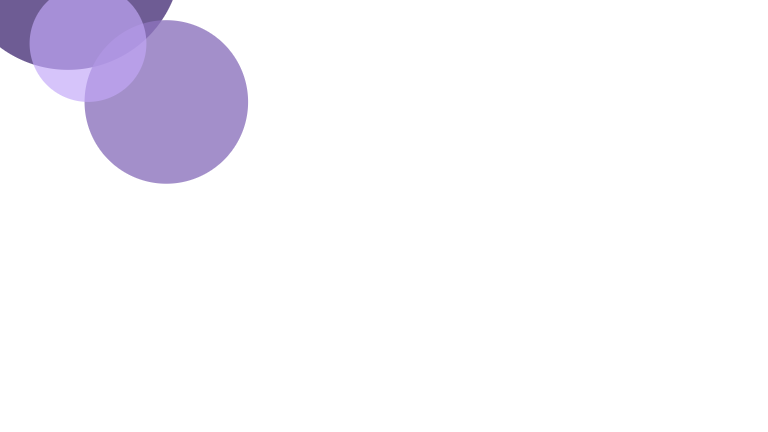
This background is drawn by a Shadertoy shader. Its source:

```glsl
// Three overlapping violet discs in the upper left corner of a white canvas.
// Each disc is a circle distance function, blended over the layers below it.
// Lengths are in canvas heights, with the origin at the lower left.

// Discs: centre x, centre y, radius
#define DARK_DISC    vec3(0.1574, 1.1010, 0.2627)
#define VIOLET_DISC  vec3(0.3850, 0.7640, 0.1893)
#define PALE_DISC    vec3(0.2037, 0.8993, 0.1352)

// Paints: red, green, blue, opacity
#define DARK_PAINT   vec4(0.430, 0.360, 0.580, 1.00)
#define VIOLET_PAINT vec4(0.550, 0.450, 0.738, 0.80)
#define PALE_PAINT   vec4(0.761, 0.657, 0.970, 0.67)
#define PAPER        vec3(1.0)

// Blends one disc over the base colour with an edge one pixel wide
vec3 paintDisc(vec3 base, vec2 point, vec3 disc, vec4 paint) {
    float signedDistance = length(point - disc.xy) - disc.z;
    float coverage = clamp(0.5 - signedDistance * iResolution.y, 0.0, 1.0);
    return mix(base, paint.rgb, coverage * paint.a);
}

void mainImage(out vec4 fragColor, in vec2 fragCoord) {
    vec2 point = fragCoord / iResolution.y;

    // Layers from back to front
    vec3 colour = PAPER;
    colour = paintDisc(colour, point, DARK_DISC, DARK_PAINT);
    colour = paintDisc(colour, point, VIOLET_DISC, VIOLET_PAINT);
    colour = paintDisc(colour, point, PALE_DISC, PALE_PAINT);

    fragColor = vec4(colour, 1.0);
}
```
